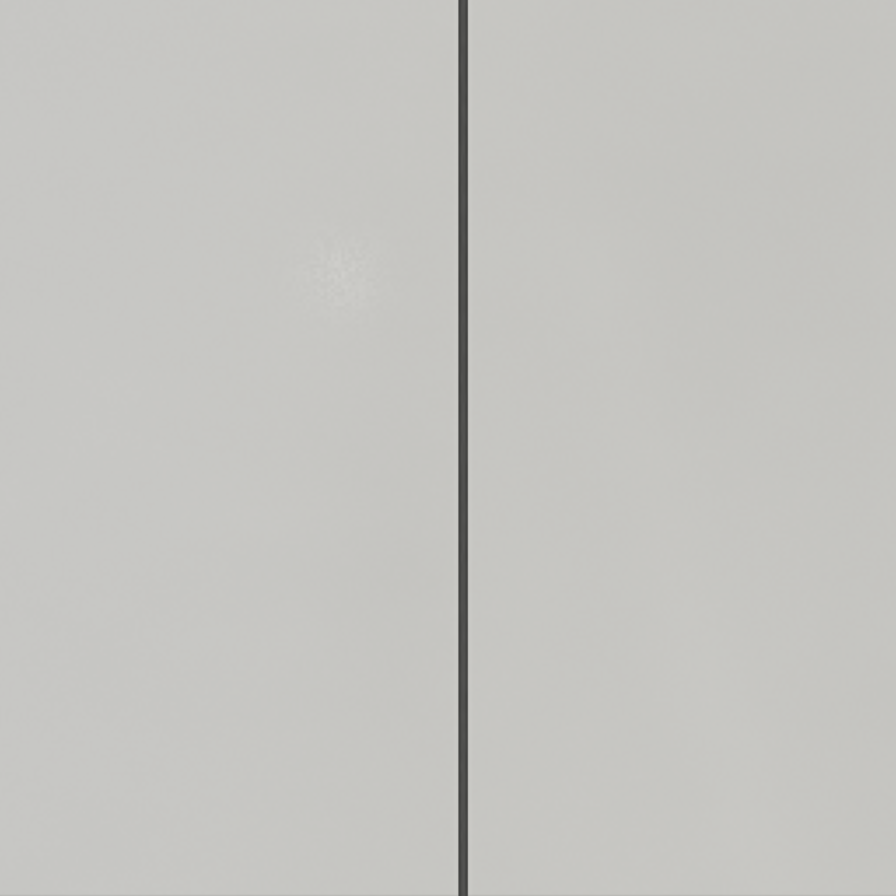
This texture is drawn by a three.js fragment shader. Its source:

```glsl
// Two pale grey wall panels parted by a narrow dark vertical seam.
// The panels carry soft light gradients, a faint speckled glow and fine grain;
// the seam is a smoothed distance band with a darker line inside each edge.

varying vec2 vUv;

const vec3 PANEL_COLOR = vec3(0.778, 0.776, 0.761);
const vec3 SEAM_COLOR = vec3(0.315, 0.315, 0.308);
const float SEAM_X = 0.5169;
const float SEAM_HALF_WIDTH = 0.0053;
const float SEAM_SOFTNESS = 0.0011;
const float SEAM_EDGE_SHADE = 0.055;
const vec2 GLOW_CENTER = vec2(0.382, 0.692);
const float GLOW_RADIUS = 0.042;
const float GLOW_GAIN = 0.014;
const float GRAIN_SCALE = 256.0;
const float GRAIN_GAIN = 0.005;
const float MOTTLE_GAIN = 0.007;

float hash(vec2 p) {
  vec3 q = fract(vec3(p.xyx) * 0.1031);
  q += dot(q, q.yzx + 33.33);
  return fract((q.x + q.y) * q.z);
}

float valueNoise(vec2 p) {
  vec2 cell = floor(p);
  vec2 f = fract(p);
  f = f * f * (3.0 - 2.0 * f);
  float low = mix(hash(cell), hash(cell + vec2(1.0, 0.0)), f.x);
  float high = mix(hash(cell + vec2(0.0, 1.0)), hash(cell + 1.0), f.x);
  return mix(low, high, f.y);
}

float fbm(vec2 p) {
  float sum = 0.0;
  float weight = 0.5;
  for (int i = 0; i < 4; i++) {
    sum += weight * valueNoise(p);
    p = p * 2.03 + 17.0;
    weight *= 0.5;
  }
  return sum;
}

float softSpot(vec2 p, vec2 center, vec2 radius) {
  vec2 d = (p - center) / radius;
  return exp(-dot(d, d));
}

vec3 panel(vec2 p) {
  // Broad light and shade
  float light = 0.004 * softSpot(p, vec2(0.12, 0.62), vec2(0.3, 0.5));
  light -= 0.008 * softSpot(p, vec2(0.8, 0.74), vec2(0.2, 0.32));
  light -= 0.006 * softSpot(p, vec2(0.44, 0.38), vec2(0.09, 0.3));
  light -= 0.005 * smoothstep(0.8, 1.0, p.x);

  // Faint slanted sheen on the right panel
  float sheenX = mix(0.86, 0.65, p.y / 0.75);
  float sheen = exp(-pow((p.x - sheenX) / 0.05, 2.0));
  light += 0.004 * sheen * (1.0 - smoothstep(0.65, 0.85, p.y));

  // Mottle, grain and speckled glow
  float grain = valueNoise(p * GRAIN_SCALE) - 0.5;
  light += MOTTLE_GAIN * (fbm(p * vec2(9.0, 14.0)) - 0.47);
  light += GRAIN_GAIN * grain;
  float glow = softSpot(p, GLOW_CENTER, vec2(GLOW_RADIUS));
  light += glow * (GLOW_GAIN + 0.035 * grain);

  // Thin shade along the bottom border
  light -= 0.04 * (1.0 - smoothstep(0.0005, 0.0025, p.y));

  // Slightly cooler toward the left
  vec3 tint = vec3(-0.001, 0.0, 0.004) * (1.0 - smoothstep(0.0, 0.6, p.x));
  return PANEL_COLOR + light + tint;
}

vec3 seam(vec2 p) {
  float offset = (p.x - SEAM_X) / SEAM_HALF_WIDTH;
  float edge = smoothstep(0.2, 0.7, abs(offset));
  float grain = valueNoise(p * vec2(400.0, 90.0)) - 0.5;
  return SEAM_COLOR - SEAM_EDGE_SHADE * edge + 0.02 * grain;
}

void main() {
  float dist = abs(vUv.x - SEAM_X) - SEAM_HALF_WIDTH;
  float cover = 1.0 - smoothstep(-SEAM_SOFTNESS, SEAM_SOFTNESS, dist);

  // Slim bright lip where each panel meets the seam
  float lip = 0.012 * exp(-pow((dist - 0.003) / 0.002, 2.0));
  vec3 color = mix(panel(vUv) + lip, seam(vUv), cover);
  gl_FragColor = vec4(color, 1.0);
}
```
